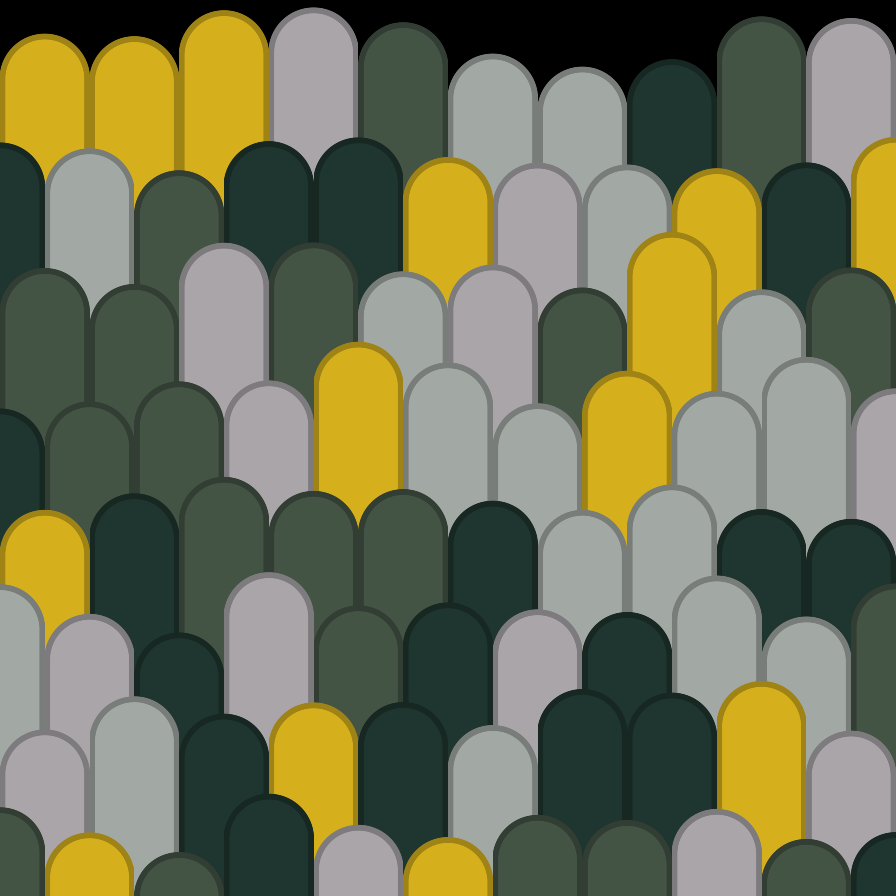
Reproduce this pattern procedurally as a WebGL 1 fragment shader.

```glsl
precision highp float;

uniform vec2 u_resolution;

const float COLUMN_WIDTH = 0.1;
const float ROW_STEP = 0.125;
const float FIRST_TOP = 0.956;
const float TOP_JITTER = 0.076;
const float RIM_WIDTH = 0.006;
const float RIM_SHADE = 0.745;
const float IDS_PER_ROW = 11.0;
const float ID_PRIME = 89.0;

const vec3 BACKDROP = vec3(0.0);
const vec3 YELLOW = vec3(0.84, 0.69, 0.11);
const vec3 LILAC = vec3(0.663, 0.647, 0.663);
const vec3 SAGE = vec3(0.635, 0.659, 0.639);
const vec3 OLIVE = vec3(0.263, 0.325, 0.267);
const vec3 TEAL = vec3(0.122, 0.208, 0.184);

float hash(vec2 p) {
  return fract(sin(dot(p, vec2(127.1, 311.7))) * 43758.5453);
}

// Cubing modulo a prime shuffles the ids, so colour shares stay even.
float shuffledRank(float id) {
  return mod(id * id * id + 0.5, ID_PRIME) / ID_PRIME;
}

vec3 palette(float rank) {
  if (rank < 0.16) return YELLOW;
  if (rank < 0.36) return LILAC;
  if (rank < 0.55) return SAGE;
  if (rank < 0.77) return OLIVE;
  return TEAL;
}

// Signed distance to a round-topped pillar that runs down without end.
float pillarDistance(vec2 p, float top, float radius) {
  return length(vec2(p.x, max(p.y - top + radius, 0.0))) - radius;
}

// Paints one row of pillars over the colour behind it.
vec3 paintRow(vec3 behind, vec2 uv, float row, float pixel) {
  float shift = 0.5 * mod(row, 2.0);
  float x = uv.x / COLUMN_WIDTH + shift;
  float column = floor(x);
  vec2 p = vec2((fract(x) - 0.5) * COLUMN_WIDTH, uv.y);

  float jitter = (hash(vec2(column, row) + 3.7) - 0.5) * TOP_JITTER;
  float top = FIRST_TOP - row * ROW_STEP + jitter;
  float d = pillarDistance(p, top, 0.5 * COLUMN_WIDTH);

  vec3 fill = palette(shuffledRank(row * IDS_PER_ROW + column));
  float rim = smoothstep(-0.5 * pixel, 0.5 * pixel, d + RIM_WIDTH);
  vec3 color = mix(fill, fill * RIM_SHADE, rim);

  // Softening only outside the edge keeps touching pillars free of seams.
  return mix(color, behind, smoothstep(0.0, pixel, d));
}

void main() {
  vec2 uv = gl_FragCoord.xy / u_resolution.y;
  float pixel = 1.0 / u_resolution.y;

  // Lower rows overlap the ones above.
  vec3 color = BACKDROP;
  for (int row = 0; row < 8; row++) {
    color = paintRow(color, uv, float(row), pixel);
  }
  gl_FragColor = vec4(color, 1.0);
}
```
